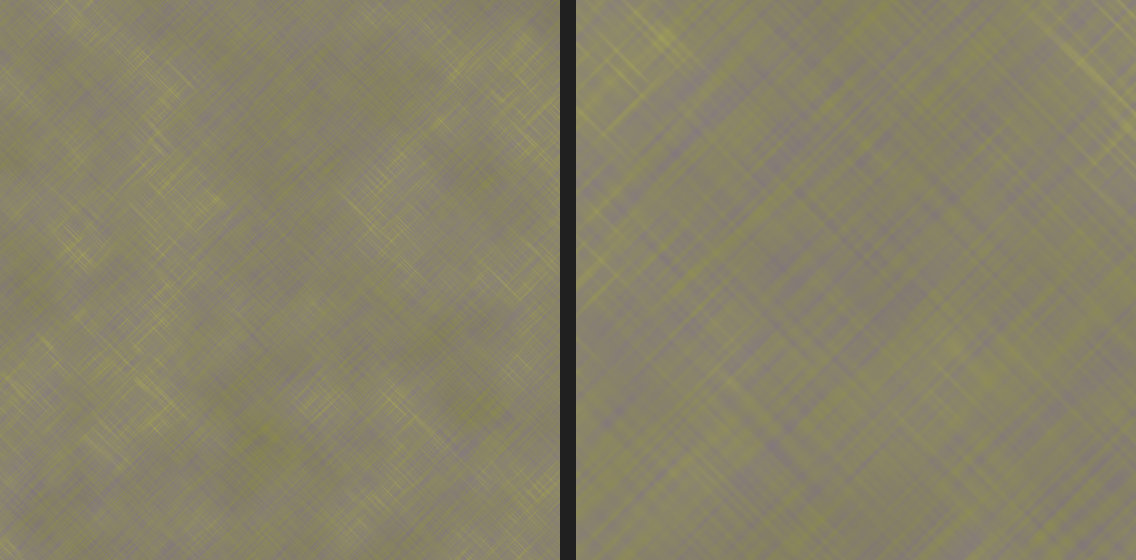
Left: the whole. Right: its middle third, enlarged.
Reproduce this texture procedurally as a WebGL 1 fragment shader.

```glsl
precision highp float;
// Olive-grey cloth with fine diagonal cross-hatched fibres and soft mottling.

uniform vec2 u_resolution;

#define BASE_COLOR vec3(0.535, 0.511, 0.414)
#define BLUE_SHIFT vec3(-0.022, -0.052, 0.180)
#define STRAW_GLOW vec3(0.040, 0.037, 0.004)
#define FIBRE_DENSITY 370.0
#define FIBRE_LENGTH_FREQ 22.0
#define MOTTLE_FREQ 10.0
#define MOTTLE_DEPTH 0.055
#define FIBRE_RELIEF 0.030

float hash(vec2 p) {
  return fract(sin(dot(p, vec2(127.1, 311.7))) * 43758.5453);
}

float valueNoise(vec2 p) {
  vec2 cell = floor(p);
  vec2 f = fract(p);
  f = f * f * (3.0 - 2.0 * f);
  float low = mix(hash(cell), hash(cell + vec2(1.0, 0.0)), f.x);
  float high = mix(hash(cell + vec2(0.0, 1.0)), hash(cell + vec2(1.0, 1.0)), f.x);
  return mix(low, high, f.y);
}

// Cloudy patches, centred on zero
float mottle(vec2 p) {
  float sum = 0.60 * valueNoise(p);
  sum += 0.28 * valueNoise(p * 2.03 + 17.3);
  sum += 0.12 * valueNoise(p * 4.11 + 41.9);
  return sum - 0.5;
}

// Thin streaks running along p.x, centred on zero
float fibres(vec2 p, float seed) {
  vec2 stretch = vec2(FIBRE_LENGTH_FREQ, FIBRE_DENSITY);
  float fine = valueNoise(p * stretch + seed);
  float medium = valueNoise(p * stretch * vec2(0.8, 0.55) + seed + 63.7);
  return 0.68 * fine + 0.32 * medium - 0.5;
}

void main() {
  vec2 uv = gl_FragCoord.xy / u_resolution;

  // Axes along the two diagonals
  vec2 rising = vec2(uv.x + uv.y, uv.y - uv.x) * 0.70711;
  vec2 falling = vec2(-rising.y, rising.x);

  float riseFibre = fibres(rising, 11.0);
  float fallFibre = fibres(falling, 87.0);
  float shade = mottle(rising * MOTTLE_FREQ + 5.0);
  float tint = mottle(rising * MOTTLE_FREQ * 0.8 + 71.0);

  // Blue-grey against olive: rising fibres carry most of the blue
  float blueness = 0.80 * riseFibre + 0.48 * fallFibre + 0.16 * tint;
  blueness -= 0.5 * max(abs(shade) - 0.15, 0.0);
  vec3 color = BASE_COLOR + BLUE_SHIFT * blueness;

  // Soft light and dark patches with slight thread relief
  color += MOTTLE_DEPTH * shade;
  color -= FIBRE_RELIEF * (0.5 * riseFibre + 0.7 * fallFibre);

  // Sparse straw-coloured threads in the lighter patches
  float thread = smoothstep(0.08, 0.4, -fallFibre) + 0.6 * smoothstep(0.08, 0.4, -riseFibre);
  color += STRAW_GLOW * thread * smoothstep(0.02, 0.28, shade);

  gl_FragColor = vec4(color, 1.0);
}
```
